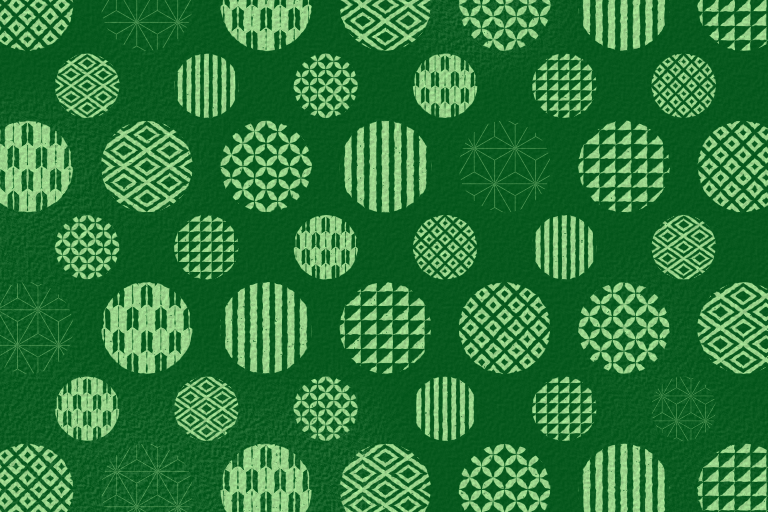
Give the GLSL for this pattern, as a WebGL 2 fragment shader.

```glsl
#version 300 es
precision highp float;
// Staggered large and small discs, each filled with a geometric textile motif, on grained green paper.

#define PITCH vec2(0.2330, 0.3154)    // spacing of large discs, in canvas heights
#define ORIGIN vec2(0.0537, 0.0098)   // first large disc, from the top left
#define BIG_RADIUS 0.0889
#define SMALL_RADIUS 0.0625
#define GRAIN_SCALE 210.0
#define GRAIN_DEPTH 0.20
#define WEAR 0.80                     // lower values leave more worn specks
#define PAPER vec3(0.025, 0.345, 0.115)
#define PAPER_LIT vec3(0.13, 0.43, 0.20)
#define INK vec3(0.61, 0.835, 0.55)

uniform vec2 u_resolution;
out vec4 fragColor;

// Motif of each disc: rows alternate large (7 used) and small (6 used).
const int KIND[42] = int[42](
  0, 1, 2, 3, 4, 5, 6,   3, 5, 4, 2, 6, 0, 0,
  2, 3, 4, 5, 1, 6, 0,   4, 6, 2, 0, 5, 3, 0,
  1, 2, 5, 6, 0, 4, 3,   2, 3, 4, 5, 6, 1, 0);

float hash(vec2 p) {
  vec3 q = fract(p.xyx * vec3(0.1031, 0.1030, 0.0973));
  q += dot(q, q.yzx + 33.33);
  return fract((q.x + q.y) * q.z);
}

float noise(vec2 p) {
  vec2 i = floor(p), f = fract(p);
  f = f * f * (3.0 - 2.0 * f);
  return mix(mix(hash(i), hash(i + vec2(1, 0)), f.x),
             mix(hash(i + vec2(0, 1)), hash(i + vec2(1, 1)), f.x), f.y);
}

float grain(vec2 p) {
  return 0.6 * noise(p) + 0.4 * noise(p * 2.1 + 17.0);
}

// Motifs: signed distances in disc radii, y pointing down.
float squares(vec2 q) {
  vec2 c = vec2(q.x + q.y, q.x - q.y) / 0.5;
  vec2 f = abs(fract(c) - 0.5);
  float m = max(f.x, f.y);
  return max(m - 0.38, 0.15 - m) * 0.35;
}

float hempLeaf(vec2 q) {
  const vec2 cell = vec2(0.9, 1.5588);
  q -= vec2(-0.22, 0.38);
  vec2 a = mod(q + 0.5 * cell, cell) - 0.5 * cell;
  vec2 b = mod(q, cell) - 0.5 * cell;
  vec2 h = dot(a, a) < dot(b, b) ? a : b;
  float sector = radians(30.0);
  float angle = mod(atan(h.y, h.x) + 0.5 * sector, sector) - 0.5 * sector;
  return length(h) * abs(sin(angle)) - 0.006;
}

float feathers(vec2 q) {
  const float width = 0.31;
  float column = floor(q.x / width + 0.5);
  float x = abs(q.x - column * width);
  float y = q.y + 0.25 + 0.5 * mod(column, 2.0) - 0.75 * x;
  float gap = max(abs(fract(y) - 0.5) - 0.22, x - 0.125);
  gap = max(gap, 0.018 - x);                     // pale shaft in the gaps
  float shaft = max(x - 0.009, 0.28 - abs(fract(y) - 0.5));
  return -min(gap, shaft);
}

float lozenges(vec2 q) {
  vec2 c = vec2(q.x + q.y / 0.7, q.x - q.y / 0.7) + 0.5;
  vec2 f = abs(fract(c) - 0.5);
  float m = max(f.x, f.y);
  return min(0.425 - m, abs(m - 0.235) - 0.06) * 0.57;
}

float linkedRings(vec2 q) {
  vec2 f = abs(fract(vec2(q.x + q.y, q.x - q.y) / 0.51) - 0.5);
  float near = length(vec2(1.0 - max(f.x, f.y), min(f.x, f.y)));
  return (near - 0.685) * 0.36;
}

float stripes(vec2 q) {
  return abs(fract(q.x / 0.273 + 0.5) - 0.5) * 0.273 - 0.076;
}

float triangles(vec2 q) {
  vec2 f = fract(q / vec2(0.35, 0.315) + 0.5);
  float edge = max(f.x, f.y) - 0.95;
  return max(edge, (1.0 - f.x - f.y) * 0.707) * 0.32;
}

float motif(int kind, vec2 q) {
  if (kind == 0) return squares(q);
  if (kind == 1) return hempLeaf(q);
  if (kind == 2) return feathers(q);
  if (kind == 3) return lozenges(q);
  if (kind == 4) return linkedRings(q);
  if (kind == 5) return stripes(q);
  return triangles(q);
}

void main() {
  vec2 p = vec2(gl_FragCoord.x, u_resolution.y - gl_FragCoord.y) / u_resolution.y;

  // Embossed paper, lit in broad soft patches
  vec2 g = p * GRAIN_SCALE;
  float relief = grain(g) - grain(g + vec2(0.7, 0.8));
  float patches = smoothstep(0.35, 0.85, noise(p * 3.2 + 4.0));
  float lit = 0.03 + 0.32 * patches + relief * (0.5 + 1.3 * patches);
  vec3 color = mix(PAPER, PAPER_LIT, clamp(lit, -0.15, 1.2));

  // Large discs, then the small discs between them
  float ink = 0.0;
  for (int layer = 0; layer < 2; layer++) {
    float radius = layer == 0 ? BIG_RADIUS : SMALL_RADIUS;
    vec2 start = ORIGIN + 0.5 * float(layer) * PITCH;
    vec2 cell = clamp(floor((p - start) / PITCH + 0.5), vec2(0), vec2(6 - layer, 3 - layer));
    vec2 q = (p - start - cell * PITCH) / radius;
    int kind = KIND[((int(cell.y) % 3) * 2 + layer) * 7 + int(cell.x)];
    float rough = (noise(g * 0.8) - 0.5) * 0.025;
    float d = max(motif(kind, q), length(q) - 1.0) + (kind == 1 ? 0.0 : rough);
    float soft = 0.75 / (u_resolution.y * radius);
    float cover = 1.0 - smoothstep(-soft, soft, d);
    ink = max(ink, cover * (kind == 1 ? 0.55 : 1.0));
  }

  // Printed ink with grain and worn specks
  float worn = smoothstep(WEAR, WEAR + 0.12, grain(g * 0.75 + 51.0));
  vec3 inkColor = INK * (1.0 + GRAIN_DEPTH * relief);
  color = mix(color, inkColor, ink * (1.0 - 0.6 * worn));
  fragColor = vec4(color, 1.0);
}
```
